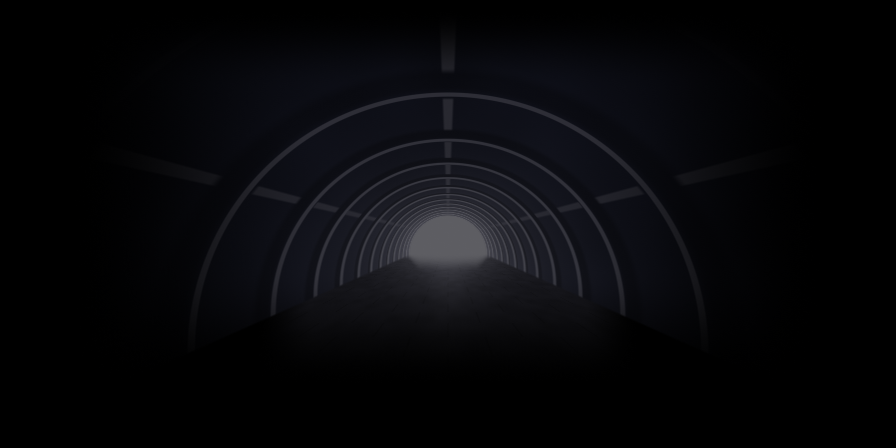
Reproduce this background procedurally as a WebGL 1 fragment shader.

```glsl
precision highp float;
// Dim ribbed tunnel with a half-round floor, receding to a pale round opening.
uniform vec2 u_resolution;

// Geometry, in canvas heights
const float VANISH_Y = 0.4703;      // height of the vanishing point
const float FLOOR_DROP = 0.444;     // eye height over tunnel radius
const float FIRST_RIB = 1.745;      // depth of the first full rib
const float RIB_GAP = 0.818;        // depth between ribs
const float RIB_HALF = 0.0145;      // half rib width over its radius
const float END_RADIUS = 0.086;     // radius of the far opening
const float LAMP_ANGLE = 0.686;     // side lamps, radians above the floor
const float LAMP_HALF = 0.021;      // half lamp width in radians

const vec3 WALL_NEAR = vec3(0.034, 0.040, 0.072);
const vec3 WALL_FAR = vec3(0.20, 0.20, 0.235);
const vec3 RIB_NEAR = vec3(0.175, 0.175, 0.21);
const vec3 RIB_FAR = vec3(0.33, 0.33, 0.355);
const vec3 LAMP = vec3(0.19, 0.19, 0.22);
const vec3 FLOOR_BASE = vec3(0.085, 0.085, 0.105);
const vec3 OPENING = vec3(0.365, 0.365, 0.385);

float hash(vec2 p) {
  return fract(sin(dot(p, vec2(127.1, 311.7))) * 43758.5453);
}

float noise(vec2 p) {
  vec2 i = floor(p);
  vec2 f = fract(p);
  f = f * f * (3.0 - 2.0 * f);
  return mix(mix(hash(i), hash(i + vec2(1.0, 0.0)), f.x),
             mix(hash(i + vec2(0.0, 1.0)), hash(i + 1.0), f.x), f.y);
}

// Soft band of the given half width around zero
float band(float d, float halfWidth, float soft) {
  return 1.0 - smoothstep(halfWidth - soft, halfWidth + soft, abs(d));
}

// Screen radius of the tunnel ring passing through q
float ringRadius(vec2 q) {
  float a = 1.0 - FLOOR_DROP * FLOOR_DROP;
  float b = FLOOR_DROP * q.y;
  return (b + sqrt(b * b + a * dot(q, q))) / a;
}

// Lit rib edge; the ring nearest the viewer is almost lost in the dark
float ribLine(float radius, float phase, float px) {
  float index = floor(phase + 0.5);
  float ringAt = 1.0 / max(FIRST_RIB + RIB_GAP * index, 0.3);
  float lit = index < -0.5 ? 0.12 : 0.85;
  return lit * band(radius - ringAt, RIB_HALF * ringAt, 1.3 * px);
}

// Lamp strips along the crown and both sides, broken by the ribs
float lampStrips(vec2 q, float radius, float cell, float px) {
  float angle = atan(q.y + FLOOR_DROP * radius, abs(q.x));
  float soft = 1.5 * px / radius;
  float crown = band(angle - 1.5708, LAMP_HALF, soft);
  float side = band(angle - LAMP_ANGLE, LAMP_HALF, soft);
  float lit = smoothstep(0.04, 0.09, cell) - smoothstep(0.66, 0.74, cell);
  return (crown + 0.85 * side) * lit;
}

vec3 floorColor(vec2 q, float px) {
  float scale = max(-q.y / FLOOR_DROP, 0.01);
  vec2 tile = vec2(q.x / scale * 3.0 + 0.5, 3.0 / scale);
  float joint = fract(tile.x + 0.5 * mod(floor(tile.y), 2.0)) - 0.5;
  float seam = band(joint, 0.012, 3.0 * px / scale);
  float grain = 0.9 + 0.2 * noise(tile * vec2(5.0, 1.5));
  float edge = 1.0 - smoothstep(0.30, 0.43, abs(q.x));
  float depth = max(-q.y - FLOOR_DROP * END_RADIUS, 0.0);
  float spill = exp(-depth / 0.06 - pow(q.x / 0.13, 2.0));
  float column = exp(-pow(q.x / 0.045, 2.0) - depth / 0.16);
  vec3 color = FLOOR_BASE * grain * edge * (1.0 - 0.2 * seam);
  return color + OPENING * (0.50 * spill + 0.10 * column);
}

void main() {
  float px = 1.0 / u_resolution.y;
  vec2 p = gl_FragCoord.xy * px;
  vec2 q = vec2(p.x - 0.5 * u_resolution.x * px, p.y - VANISH_Y);

  // Ring coordinates
  float radius = max(ringRadius(q), 0.002);
  float phase = (1.0 / radius - FIRST_RIB) / RIB_GAP;
  float cell = fract(phase);
  float far = min(END_RADIUS / radius, 1.0);

  // Walls, shaded rib sides, lamps and lit rib edges
  float ribSide = smoothstep(0.62, 0.76, cell) - smoothstep(0.88, 1.0, cell);
  vec3 color = mix(WALL_NEAR, WALL_FAR, pow(far, 1.1));
  color *= (1.0 - 0.25 * ribSide) * (0.92 + 0.16 * noise(q * 9.0));
  color = mix(color, LAMP, lampStrips(q, radius, cell, px) * 0.75);
  float rib = ribLine(radius, phase, px);
  color = mix(color, mix(RIB_NEAR, RIB_FAR, far), rib);

  // Far opening and its haze
  float beyond = radius - END_RADIUS;
  color += OPENING * 0.18 * exp(-max(beyond, 0.0) / 0.085);
  float inside = 1.0 - smoothstep(-1.5 * px, 2.0 * px, beyond);
  color = mix(color, OPENING, inside);

  // Floor, melting into the bright opening at its far end
  float below = -q.y - FLOOR_DROP * max(radius, END_RADIUS);
  float melt = mix(2.0 * px, 0.04, 1.0 - smoothstep(0.06, 0.10, abs(q.x)));
  color = mix(color, floorColor(q, px), smoothstep(-px, melt, below));

  // Fade into black on every side
  float fade = 1.0 - smoothstep(0.25, 0.84, abs(q.x));
  fade *= smoothstep(0.14, 0.40, p.y) * (1.0 - smoothstep(0.80, 0.98, p.y));
  color *= fade;
  color += (hash(gl_FragCoord.xy) - 0.5) / 255.0;
  gl_FragColor = vec4(max(color, 0.0), 1.0);
}
```
